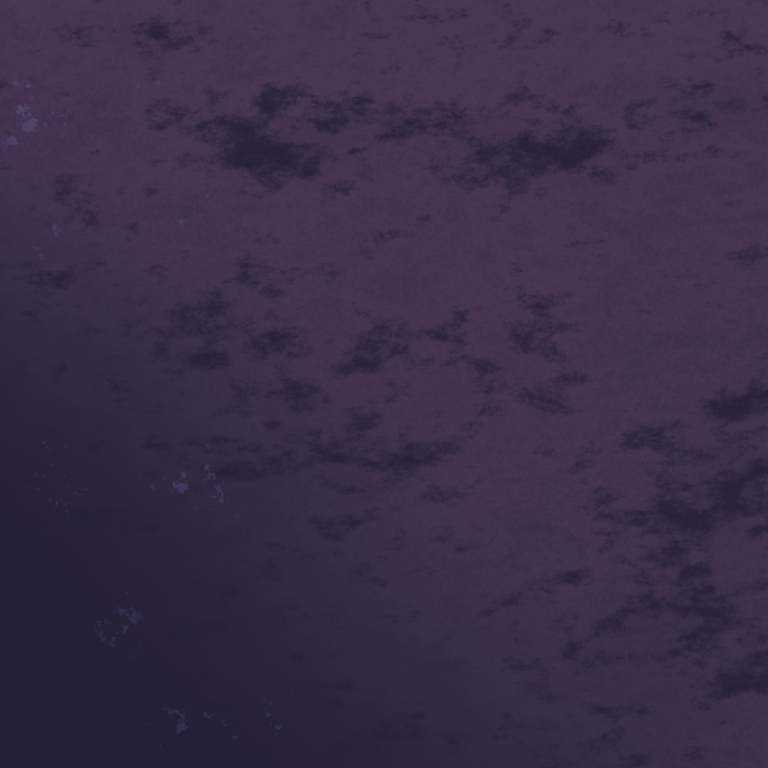
Give the GLSL for this texture, as a WebGL 1 fragment shader.

```glsl
precision highp float;
uniform vec2 u_resolution;

#define SHADOW_COLOR vec3(0.142, 0.126, 0.212)
#define PLASTER_COLOR vec3(0.300, 0.222, 0.345)
#define FLECK_COLOR vec3(0.23, 0.22, 0.39)
#define STAIN_STRENGTH 0.88
#define FLECK_STRENGTH 0.6
#define GRAIN_STRENGTH 0.16
#define STAIN_SCALE 13.0
#define STREAK_SQUASH 0.55

float hash(vec2 p) {
  vec3 q = fract(vec3(p.xyx) * 0.1031);
  q += dot(q, q.yzx + 33.33);
  return fract((q.x + q.y) * q.z);
}

float valueNoise(vec2 p) {
  vec2 cell = floor(p);
  vec2 f = fract(p);
  f = f * f * (3.0 - 2.0 * f);
  float low = mix(hash(cell), hash(cell + vec2(1.0, 0.0)), f.x);
  float high = mix(hash(cell + vec2(0.0, 1.0)), hash(cell + vec2(1.0)), f.x);
  return mix(low, high, f.y);
}

float fbm(vec2 p) {
  float sum = 0.0;
  float amplitude = 0.5;
  for (int i = 0; i < 6; i++) {
    sum += amplitude * valueNoise(p);
    p = mat2(0.96, 0.28, -0.28, 0.96) * p * 2.07 + 17.3;
    amplitude *= 0.62;
  }
  return sum / 1.24;
}

// Soft elliptical weight, one at its centre
float blob(vec2 p, vec2 center, vec2 radius) {
  vec2 d = (p - center) / radius;
  return exp(-dot(d, d));
}

// Where dark stains gather
float stainDensity(vec2 p) {
  float d = 0.95 * blob(p, vec2(0.375, 0.805), vec2(0.075, 0.04));
  d += blob(p, vec2(0.69, 0.795), vec2(0.10, 0.035));
  d += 0.75 * blob(p, vec2(0.54, 0.835), vec2(0.09, 0.025));
  d += 0.85 * blob(p, vec2(0.94, 0.86), vec2(0.09, 0.035));
  d += 0.9 * blob(p, vec2(0.98, 0.475), vec2(0.06, 0.025));
  d += 0.7 * blob(p, vec2(0.95, 0.36), vec2(0.12, 0.09));
  d += 0.8 * blob(p, vec2(0.86, 0.195), vec2(0.09, 0.04));
  d += 0.5 * blob(p, vec2(0.88, 0.18), vec2(0.24, 0.14));
  d += 0.55 * blob(p, vec2(0.37, 0.41), vec2(0.12, 0.06));
  d += 0.5 * blob(p, vec2(0.26, 0.55), vec2(0.16, 0.08));
  d += 0.5 * blob(p, vec2(0.19, 0.955), vec2(0.12, 0.03));
  d += 0.3 * blob(p, vec2(0.5, 0.5), vec2(0.25, 0.14));
  return min(d, 1.1);
}

// Where pale blue flecks gather
float fleckDensity(vec2 p) {
  float d = blob(p, vec2(0.04, 0.85), vec2(0.045, 0.045));
  d += 0.6 * blob(p, vec2(0.195, 0.875), vec2(0.03, 0.025));
  d += 0.65 * blob(p, vec2(0.25, 0.735), vec2(0.025, 0.04));
  d += 0.5 * blob(p, vec2(0.06, 0.69), vec2(0.025, 0.04));
  d += 0.75 * blob(p, vec2(0.065, 0.38), vec2(0.05, 0.06));
  d += blob(p, vec2(0.25, 0.365), vec2(0.06, 0.05));
  d += 0.7 * blob(p, vec2(0.145, 0.19), vec2(0.04, 0.06));
  d += 0.75 * blob(p, vec2(0.25, 0.05), vec2(0.06, 0.05));
  d += 0.7 * blob(p, vec2(0.365, 0.09), vec2(0.02, 0.05));
  return min(d, 1.0);
}

void main() {
  vec2 uv = gl_FragCoord.xy / u_resolution;
  vec2 streak = vec2(uv.x * STREAK_SQUASH, uv.y - 0.04 * uv.x);
  float clouds = fbm(streak * 4.0 + 3.7);
  float mottling = fbm(streak * STAIN_SCALE + 41.0);
  float detail = fbm(streak * 46.0 + 11.0);
  float grain = valueNoise(uv * 300.0) - 0.5;

  // Broad shadow across the lower left corner
  float diagonal = uv.x / 0.55 + uv.y / 0.5 + 0.2 * (clouds - 0.5);
  float light = smoothstep(0.45, 2.05, diagonal);
  float tone = light * (0.74 + 0.16 * uv.y + 0.15 * (clouds - 0.5));
  tone += light * (0.3 * (mottling - 0.5) + 0.45 * (detail - 0.5));

  // Ragged stains broken up by fine texture
  float ragged = 0.4 * mottling + 0.6 * detail + 0.1 * grain;
  float stain = smoothstep(0.52, 0.78, ragged + 0.2 * stainDensity(uv));
  tone *= 1.0 - STAIN_STRENGTH * stain;
  tone += GRAIN_STRENGTH * grain * (0.08 + light);
  vec3 color = mix(SHADOW_COLOR, PLASTER_COLOR, clamp(tone, -0.05, 1.1));

  // Clusters of chipped flecks
  float cluster = fleckDensity(uv);
  float chips = fbm(uv * 55.0 + 73.0) + 0.15 * grain;
  float fleck = smoothstep(0.7, 0.84, chips + 0.16 * cluster);
  fleck *= smoothstep(0.08, 0.5, cluster);
  color = mix(color, FLECK_COLOR + 0.1 * light, FLECK_STRENGTH * fleck);

  gl_FragColor = vec4(color, 1.0);
}
```
